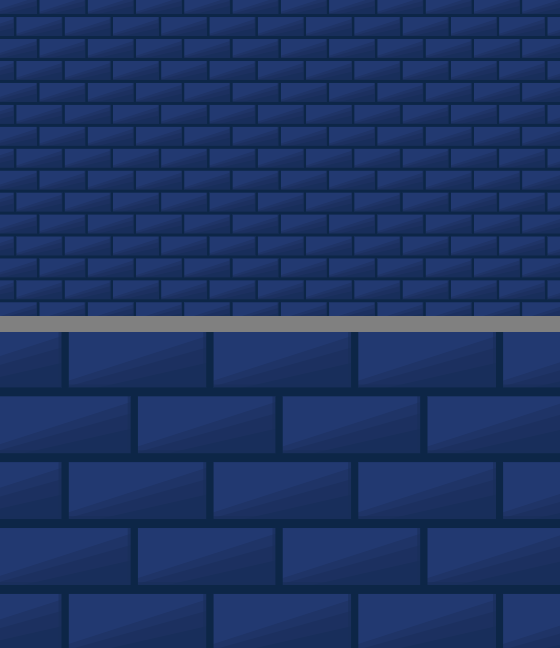
Top: the whole. Bottom: its middle third, enlarged.
Give the GLSL for this pattern, as a Shadertoy shader.

```glsl
// Navy glazed brick wall in running bond, with dark mortar between the bricks.
// Each brick is a box distance function, shaded by a fan of diagonal facets
// that darkens toward its lower right corner, with a thin shaded rim.

// Signed distance to a box centred on the origin.
float boxDistance(vec2 p, vec2 halfSize) {
    vec2 d = abs(p) - halfSize;
    return length(max(d, 0.0)) + min(max(d.x, d.y), 0.0);
}

// Smooth coverage of the area below a slanted line across the brick.
float belowLine(vec2 uv, float left, float right, float blur) {
    return smoothstep(-blur, blur, mix(left, right, uv.x) - uv.y);
}

// Facet colour, with uv running from 0 to 1 across the brick.
vec3 glaze(vec2 uv, float blur) {
    vec3 color = vec3(0.132, 0.222, 0.442);
    color = mix(color, vec3(0.120, 0.203, 0.402), belowLine(uv, 0.12, 0.90, blur));
    color = mix(color, vec3(0.109, 0.189, 0.375), belowLine(uv, 0.02, 0.70, blur));
    return mix(color, vec3(0.095, 0.180, 0.355), belowLine(uv, -0.12, 0.43, blur));
}

void mainImage(out vec4 fragColor, in vec2 fragCoord) {
    // One unit is the height of a course; 14.4 courses fill the canvas.
    float pixel = 14.4 / iResolution.y;
    vec2 wall = fragCoord * pixel;

    // Alternate courses shift by just under half a brick.
    float course = floor(wall.y - 0.69);
    float shift = 0.695 + 1.05 * mod(course, 2.0);
    vec2 cell = vec2(mod(wall.x - shift, 2.2) - 1.1, fract(wall.y - 0.69) - 0.5);

    vec2 halfBrick = vec2(1.045, 0.432);
    float edge = boxDistance(cell, halfBrick);
    vec3 brick = glaze(cell / halfBrick * 0.5 + 0.5, 0.6 * pixel / (2.0 * halfBrick.y));

    // Soft rim along the right and bottom sides.
    float inset = min(halfBrick.x - cell.x, halfBrick.y + cell.y);
    float rim = 1.0 - smoothstep(0.045 - 0.5 * pixel, 0.045 + 0.5 * pixel, inset);
    brick = mix(brick, vec3(0.095, 0.180, 0.350), 0.6 * rim);

    // Mortar
    float mortar = smoothstep(-0.5 * pixel, 0.5 * pixel, edge);
    fragColor = vec4(mix(brick, vec3(0.05, 0.15, 0.28), mortar), 1.0);
}
```
